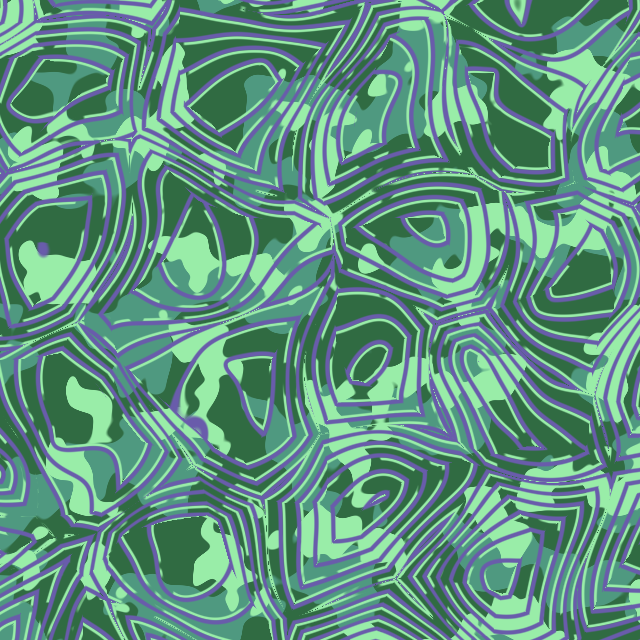
Give the GLSL for this pattern, as a WebGL 2 fragment shader.

```glsl
#version 300 es
precision highp float;
// Contour lines wrapped around irregular cells, like terraced relief.
// A cellular height field (F2 - F1) is sliced into violet lines with a pale
// rim on one side, over a ground patched by layered sines.

uniform vec2 u_resolution;
out vec4 fragColor;

vec2 hash2(vec2 c) {
    c = vec2(dot(c, vec2(127.1, 311.7)), dot(c, vec2(269.5, 183.3)));
    return fract(sin(c) * 43758.5);
}

// Rotated, bent sines of rising frequency, roughly in -1..1
float layeredSines(vec2 p) {
    float sum = 0.0, amp = 0.5;
    for (int i = 0; i < 4; i++) {
        p = mat2(0.8, 0.6, -0.6, 0.8) * p * 1.6 + vec2(1.7, 4.1);
        sum += amp * sin(p.x + 1.6 * sin(p.y));
        amp *= 0.7;
    }
    return sum;
}

// Height in contour steps: zero at cell borders, rising to each centre
float height(vec2 p) {
    vec2 q = p * 4.2 + 0.11 * sin(p.yx * vec2(17.0, 14.0) + vec2(0.5, 2.0));
    vec2 base = floor(q), nearest = base;
    float f1 = 8.0, f2 = 8.0;
    for (int y = -2; y <= 2; y++) {
        for (int x = -2; x <= 2; x++) {
            vec2 cell = base + vec2(x, y);
            float dist = length(cell + 0.1 + 0.8 * hash2(cell) - q);
            if (dist < f1) {
                f2 = f1;
                f1 = dist;
                nearest = cell;
            } else {
                f2 = min(f2, dist);
            }
        }
    }
    // Some cells level off into a plateau
    float plateau = mix(0.4, 1.5, hash2(nearest + 7.0).x);
    float relief = plateau * tanh((f2 - f1) / plateau);
    return 7.0 * relief + 0.9 * layeredSines(p * 4.0);
}

void main() {
    const vec3 darkGreen = vec3(0.19, 0.42, 0.26);
    const vec3 teal = vec3(0.31, 0.60, 0.50);
    const vec3 paleGreen = vec3(0.60, 0.93, 0.66);
    const vec3 violet = vec3(0.41, 0.36, 0.67);

    float shortSide = min(u_resolution.x, u_resolution.y);
    vec2 p = gl_FragCoord.xy / shortSide;
    float soft = max(0.0015, 0.7 / shortSide);

    // Signed distance to the closest contour, in canvas units
    float h = height(p);
    vec2 eps = vec2(0.001, 0.0);
    vec2 gradient = vec2(height(p + eps.xy), height(p + eps.yx)) - h;
    float slope = clamp(length(gradient) / eps.x, 9.0, 90.0);
    float d = (fract(h) - 0.5) / slope;

    // Ground patches
    float tealPatch = smoothstep(0.20, 0.25, layeredSines(p * 11.0 + 3.0));
    float palePatch = smoothstep(0.38, 0.43, layeredSines(p * 13.0 + 21.0));
    vec3 color = mix(darkGreen, teal, tealPatch);
    color = mix(color, paleGreen, palePatch);

    // Pale rim on the uphill side, fading out in places
    float lineHalf = min(0.0033, 0.17 / slope);
    float rimHalf = min(0.0023, 0.13 / slope);
    float rim = 1.0 - smoothstep(rimHalf - soft, rimHalf + soft, abs(d - lineHalf - rimHalf));
    rim *= smoothstep(-0.6, -0.4, layeredSines(p * 18.0 + 40.0));
    color = mix(color, paleGreen, rim);

    // Violet contour on top
    float line = 1.0 - smoothstep(lineHalf - soft, lineHalf + soft, abs(d));
    color = mix(color, violet, line);

    fragColor = vec4(color, 1.0);
}
```
